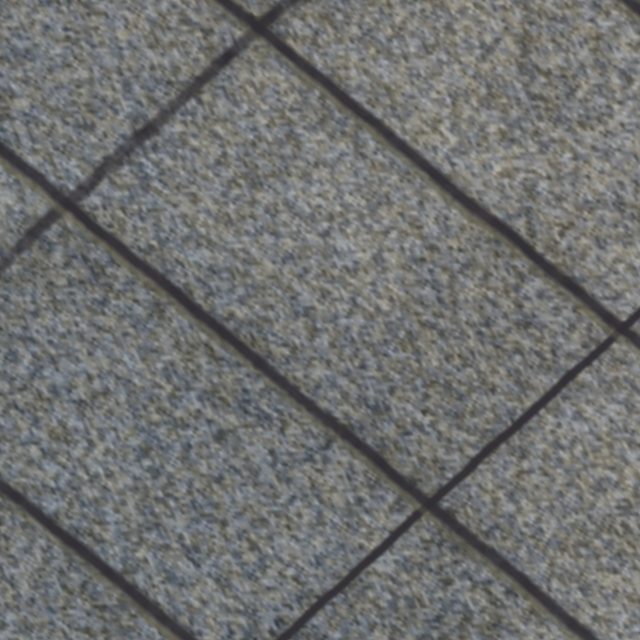
This texture is drawn by a WebGL 2 fragment shader. Its source:

```glsl
#version 300 es
precision highp float;
// Slanted grid of grainy grey paving slabs with dark, mossy joints.

uniform vec2 u_resolution;
out vec4 fragColor;

// Slab lattice: one corner, the long edge and the short edge
const vec2 CORNER = vec2(0.104, 0.681);
const vec2 LONG_EDGE = vec2(0.567, -0.470);
const vec2 SHORT_EDGE = vec2(0.300, 0.2745);

// Joints
const float LONG_HALF_WIDTH = 0.0135;
const float SHORT_HALF_WIDTH = 0.0105;
const float JOINT_WOBBLE = 0.006;
const float MOSS_OFFSET = 0.012;
const float MOSS_HALF_WIDTH = 0.010;
const float MOSS_STRENGTH = 0.6;

// Stone surface
const vec2 GRAIN_SCALE = vec2(85.0, 125.0);
const float GRAIN_CONTRAST = 0.36;
const float SPECK_TINT = 0.07;
const float MOTTLE_CONTRAST = 0.09;
const float SLAB_VARIATION = 0.025;

const vec3 STONE_COOL = vec3(0.425, 0.440, 0.445);
const vec3 STONE_WARM = vec3(0.485, 0.482, 0.468);
const vec3 JOINT_DARK = vec3(0.195, 0.185, 0.205);
const vec3 MOSS = vec3(0.385, 0.375, 0.305);

float hash(vec2 cell) {
    uvec2 q = uvec2(ivec2(cell)) * uvec2(1597u, 3812u) + uvec2(7919u, 104729u);
    uint n = (q.x ^ (q.y * 2654435u)) * 747796405u + 289133u;
    n = ((n >> ((n >> 28u) + 4u)) ^ n) * 277803737u;
    n = (n >> 22u) ^ n;
    return float(n >> 8u) / 16777216.0;
}

float noise(vec2 p) {
    vec2 cell = floor(p);
    vec2 f = fract(p);
    f = f * f * (3.0 - 2.0 * f);
    float low = mix(hash(cell), hash(cell + vec2(1, 0)), f.x);
    float high = mix(hash(cell + vec2(0, 1)), hash(cell + vec2(1, 1)), f.x);
    return mix(low, high, f.y);
}

// Noise centred on zero, with a finer turned octave
float layeredNoise(vec2 p) {
    vec2 turned = mat2(0.8, 0.6, -0.6, 0.8) * p;
    return 0.6 * noise(p) + 0.5 * noise(turned * 1.75 + 37.0) - 0.55;
}

// Soft band of the given half width around zero
float band(float dist, float halfWidth) {
    return 1.0 - smoothstep(0.25 * halfWidth, halfWidth, abs(dist));
}

vec3 stone(vec2 p, vec2 slab) {
    // Cool at the lower left, warm and paler at the upper right
    float warmth = smoothstep(0.35, 1.65, p.x + p.y * 0.7 + 0.15);
    vec3 color = mix(STONE_COOL, STONE_WARM, warmth);
    color += SLAB_VARIATION * (hash(slab + 11.0) - 0.5);
    color += MOTTLE_CONTRAST * layeredNoise(p * 7.0 + 5.0);

    // Grain stretched along the long edge, with faint coloured specks
    vec2 along = normalize(LONG_EDGE);
    vec2 g = vec2(dot(p, along), dot(p, vec2(-along.y, along.x))) * GRAIN_SCALE;
    color += GRAIN_CONTRAST * layeredNoise(g);
    float speck = noise(g * 0.7 + 91.0) - 0.5;
    return color + SPECK_TINT * speck * vec3(0.6, 0.1, -1.0);
}

void main() {
    vec2 p = gl_FragCoord.xy / min(u_resolution.x, u_resolution.y);
    vec2 grid = inverse(mat2(LONG_EDGE, SHORT_EDGE)) * (p - CORNER);
    vec3 color = stone(p, floor(grid));

    // Signed distances: x to the short joints, y to the long joints
    float area = determinant(mat2(LONG_EDGE, SHORT_EDGE));
    vec2 line = round(grid);
    vec2 dist = (grid - line) * area / vec2(length(SHORT_EDGE), length(LONG_EDGE));
    dist += JOINT_WOBBLE * vec2(layeredNoise(p * 16.0), layeredNoise(p * 14.0 + 53.0));

    // Grime shading the slab rims
    float rim = exp(-min(abs(dist.x), abs(dist.y)) / 0.018);
    color *= 1.0 - 0.13 * rim * (0.5 + noise(p * 24.0));

    // Short joints alternate between worn, wide ones and crisp ones
    float crisp = mod(line.x, 2.0);
    float wear = mix(0.45 + 0.6 * noise(p * 45.0), 0.95, crisp);
    float shortJoint = band(dist.x, SHORT_HALF_WIDTH * mix(1.45, 1.0, crisp));
    color = mix(color, JOINT_DARK, shortJoint * min(wear, 1.0));

    // Long joints carry moss along their lower side
    float growth = MOSS_STRENGTH * (0.6 + 0.7 * noise(p * 12.0 + 20.0));
    color = mix(color, MOSS, band(dist.y + MOSS_OFFSET, MOSS_HALF_WIDTH) * growth);
    float longJoint = band(dist.y - 0.001, LONG_HALF_WIDTH);
    color = mix(color, JOINT_DARK, longJoint * (0.8 + 0.2 * noise(p * 40.0 + 8.0)));

    fragColor = vec4(clamp(color, 0.0, 1.0), 1.0);
}
```
